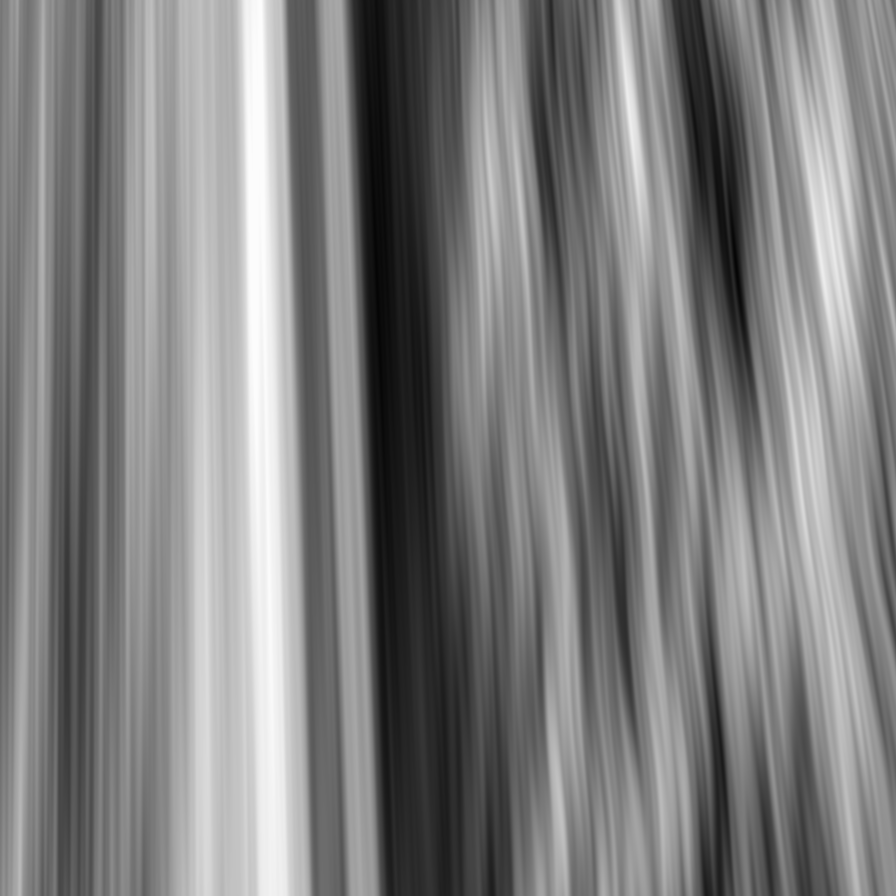
Reproduce this texture procedurally as a WebGL 1 fragment shader.

```glsl
precision highp float;

uniform vec2 u_resolution;

// Fan of the streaks: lean grows towards the right
const float FAN_LEAN = 0.20;
const float FAN_POWER = 1.7;
const float WANDER = 0.006;

// Tones of the broad bands
const float BASE_TONE = 0.475;
const float GLOW_TONE = 0.75;
const float RIDGE_TONE = 0.96;
const float GROOVE_TONE = 0.39;
const float RAIL_TONE = 0.62;
const float SHADOW_TONE = 0.12;

// Streak grain
const vec2 CALM_SCALE = vec2(17.0, 1.0);
const vec2 LIVELY_SCALE = vec2(14.0, 2.1);
const vec2 OCTAVE_GROWTH = vec2(2.2, 1.25);
const float OCTAVE_FADE = 0.78;
const float ROW_SKEW = 0.61;
const float CALM_CONTRAST = 0.10;
const float LEFT_CONTRAST = 0.24;
const float LIVELY_CONTRAST = 0.36;

vec2 hashGradient(vec2 cell) {
  float h = fract(sin(dot(cell, vec2(127.1, 311.7))) * 43758.55);
  float angle = 6.28318 * h;
  return vec2(cos(angle), sin(angle));
}

float gradientNoise(vec2 p) {
  vec2 i = floor(p);
  vec2 f = p - i;
  vec2 w = f * f * f * (f * (f * 6.0 - 15.0) + 10.0);
  vec2 e = vec2(1.0, 0.0);
  float a = dot(hashGradient(i), f);
  float b = dot(hashGradient(i + e.xy), f - e.xy);
  float c = dot(hashGradient(i + e.yx), f - e.yx);
  float d = dot(hashGradient(i + e.xx), f - e.xx);
  return mix(mix(a, b, w.x), mix(c, d, w.x), w.y);
}

// Stretched octaves; the skew keeps lattice rows from lining up
float streaks(vec2 p, vec2 scale) {
  float sum = 0.0;
  float weight = 1.0;
  for (int i = 0; i < 4; i++) {
    vec2 q = p * scale;
    q.y += q.x * ROW_SKEW;
    sum += weight * gradientNoise(q + float(i) * vec2(17.3, 9.7));
    scale *= OCTAVE_GROWTH;
    weight *= OCTAVE_FADE;
  }
  return sum;
}

float band(float x, float from, float to, float soft) {
  return smoothstep(from - soft, from + soft, x)
       - smoothstep(to - soft, to + soft, x);
}

// Follows a streak back up to where it meets the top edge
float streakOrigin(vec2 uv) {
  float drop = 1.0 - uv.y;
  float x = uv.x;
  for (int i = 0; i < 4; i++) {
    x = uv.x - drop * FAN_LEAN * pow(max(x, 0.0), FAN_POWER);
  }
  return x;
}

float bandTone(float x, float drop) {
  float tone = BASE_TONE;
  // Left side: soft valley, then a rise into the glow
  tone += 0.05 * (1.0 - smoothstep(0.0, 0.06, x));
  tone -= 0.07 * band(x, 0.065, 0.135, 0.035);
  tone = mix(tone, GLOW_TONE, smoothstep(0.12, 0.225, x));
  tone = mix(tone, RIDGE_TONE, band(x, 0.267, 0.297, 0.008));
  // Centre: groove, rail and deep shadow
  tone = mix(tone, GROOVE_TONE, smoothstep(0.312, 0.324, x));
  tone = mix(tone, RAIL_TONE, band(x, 0.354, 0.383, 0.005));
  tone = mix(tone, SHADOW_TONE, smoothstep(0.383, 0.397, x));
  tone = mix(tone, BASE_TONE, smoothstep(0.43, 0.54, x));
  // Right side: one fading dark streak beside a lighter slope
  float fade = 1.0 - smoothstep(0.3, 0.65, drop);
  tone -= 0.20 * fade * band(x, 0.755, 0.785, 0.012);
  tone += 0.10 * band(x, 0.82, 0.95, 0.03);
  return tone;
}

void main() {
  vec2 uv = gl_FragCoord.xy / u_resolution;
  float drop = 1.0 - uv.y;
  float x = streakOrigin(uv);
  float left = 1.0 - smoothstep(0.11, 0.24, x);
  float right = smoothstep(0.40, 0.56, x);

  // Loose strands on the right bend slightly
  float bend = WANDER * right * gradientNoise(vec2(x * 9.0, drop * 4.0));
  vec2 strand = vec2(x + bend, drop);

  float calm = streaks(strand, CALM_SCALE)
             * mix(CALM_CONTRAST, LEFT_CONTRAST, left);
  float lively = streaks(strand + 3.7, LIVELY_SCALE) * LIVELY_CONTRAST;
  float tone = bandTone(x, drop) + mix(calm, lively, right);

  gl_FragColor = vec4(vec3(clamp(tone, 0.02, 0.99)), 1.0);
}
```
